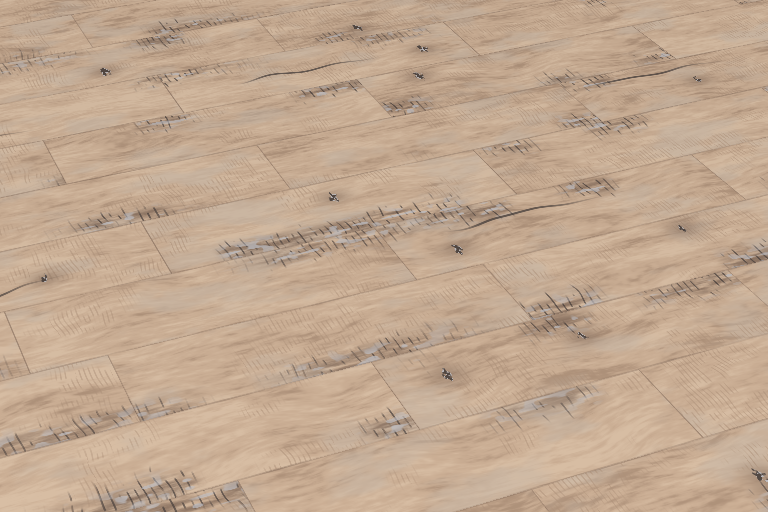
Write a WebGL 1 fragment shader that draws this texture.

```glsl
precision highp float;
// Pale oak plank floor in perspective, with saw marks, knots, cracks and worn streaks.
uniform vec2 u_resolution;

const float PLANK_LENGTH = 7.0; // in plank widths
const vec3 TAN = vec3(0.78, 0.67, 0.57);
const vec3 PALE = vec3(0.83, 0.73, 0.63);
const vec3 SHADE = vec3(0.67, 0.56, 0.47);
const vec3 BROWN = vec3(0.49, 0.40, 0.34);
const vec3 CHARCOAL = vec3(0.26, 0.23, 0.22);
const vec3 SILVER = vec3(0.74, 0.74, 0.76);
const vec3 BLEACH = vec3(0.76, 0.70, 0.64);

float hash(vec2 p) {
  vec3 q = fract(p.xyx * 0.1031);
  q += dot(q, q.yzx + 33.33);
  return fract((q.x + q.y) * q.z);
}

float noise(vec2 p) {
  vec2 i = floor(p), f = fract(p);
  f = f * f * (3.0 - 2.0 * f);
  return mix(mix(hash(i), hash(i + vec2(1.0, 0.0)), f.x),
             mix(hash(i + vec2(0.0, 1.0)), hash(i + 1.0), f.x), f.y);
}

float fbm(vec2 p) {
  float sum = 0.0, gain = 0.53;
  for (int i = 0; i < 4; i++) {
    sum += gain * noise(p);
    p = p * 2.03 + 17.3;
    gain *= 0.5;
  }
  return sum;
}

float stroke(float d, float halfWidth, float soft) {
  return 1.0 - smoothstep(halfWidth, halfWidth + soft, d);
}

// Screen to floor: x counts plank lengths, y counts plank rows.
vec2 floorPoint(vec2 p, float depth) {
  float u = (p.x + 0.9) / depth;
  float v = (p.y - 0.27 * p.x) / depth;
  return vec2(u / 0.397, (v - 0.043) / 0.0685);
}

vec3 woodGrain(vec2 q, vec2 offset, float seed) {
  float y = q.y + 0.22 * (noise(q * vec2(0.7, 2.0) + offset) - 0.5);
  float broad = fbm(vec2(q.x * 0.6, y * 4.0) + offset);
  float fine = fbm(vec2(q.x * 2.5, y * 24.0) + offset);
  float pores = noise(vec2(q.x * 9.0, y * 46.0) + offset);
  float tone = 0.53 + 0.7 * (broad - 0.5) + 0.55 * (fine - 0.5)
             + 0.16 * (pores - 0.5) + 0.14 * (seed - 0.5);
  vec3 color = mix(SHADE, TAN, smoothstep(0.15, 0.5, tone));
  color = mix(color, PALE, smoothstep(0.46, 0.8, tone));
  float wash = smoothstep(0.5, 0.75, fbm(q * vec2(0.9, 3.0) + offset + 40.0));
  return mix(color, BLEACH, 0.5 * wash);
}

// Brown stain along one edge, crossed by broken saw marks.
vec3 sawMarks(vec3 color, vec2 q, vec2 offset, float side, float soft) {
  float center = mix(0.1, 0.88, step(0.5, side));
  float away = q.y - center + 0.14 * (noise(q * vec2(1.2, 3.0) + offset) - 0.5);
  float run = smoothstep(0.46, 0.78, noise(vec2(q.x * 0.8, 3.5) + offset));
  float band = run * exp(-away * away / 0.022);
  float fiber = fbm(q * vec2(2.5, 20.0) + offset);
  color = mix(color, BROWN, band * smoothstep(0.2, 0.8, fiber) * 0.85);
  float cell = q.x * 7.5 + 0.8 * (noise(q * vec2(1.5, 4.0) + offset) - 0.5);
  float id = floor(cell);
  float reach = 0.06 + 0.26 * hash(vec2(id, 5.0) + floor(offset));
  float broken = smoothstep(0.3, 0.6, noise(vec2(id * 3.1, q.y * 13.0) + offset));
  float tick = stroke(abs(fract(cell) - 0.5) / 7.5, 0.007, soft);
  tick *= broken * (1.0 - smoothstep(reach * 0.6, reach, abs(away)));
  color = mix(color, CHARCOAL, tick * run * 0.68);
  float scratch = stroke(abs(fract(cell * 1.7) - 0.5) / 12.75, 0.005, soft);
  float worn = smoothstep(0.55, 0.75, noise(q * vec2(1.1, 3.0) + offset + 70.0));
  color = mix(color, SHADE, scratch * worn * broken * 0.5);
  float chips = smoothstep(0.64, 0.78, noise(q * vec2(5.0, 21.0) + offset));
  return mix(color, SILVER, chips * band * 0.75);
}

vec3 crack(vec3 color, vec2 q, vec2 id, float soft) {
  float y = 0.2 + 0.6 * hash(id + 31.0) + 0.16 * (noise(vec2(q.x * 1.3, 2.0) + id * 9.0) - 0.5);
  float start = 3.0 * hash(id + 37.0);
  float taper = smoothstep(start, start + 1.0, q.x) * (1.0 - smoothstep(start + 2.0, start + 3.8, q.x));
  float gap = stroke(abs(q.y - y), 0.009 * taper, soft);
  return mix(color, CHARCOAL, gap * taper * 0.75 * step(0.68, hash(id + 41.0)));
}

vec3 knot(vec3 color, vec2 q, vec2 key, float soft) {
  vec2 center = vec2(0.5 + 6.0 * hash(key), 0.15 + 0.7 * hash(key + 13.0));
  vec2 d = q - center;
  float present = step(0.68, hash(key + 23.0));
  float radius = 0.045 + 0.04 * hash(key + 29.0);
  float rough = length(d) + 0.11 * (noise(d * 24.0 + key) - 0.5);
  float core = 1.0 - smoothstep(radius - soft, radius + soft, rough);
  float halo = exp(-dot(d * vec2(2.8, 7.0), d * vec2(2.8, 7.0)));
  color = mix(color, BROWN, halo * present * 0.45);
  vec3 heart = mix(CHARCOAL, SILVER, smoothstep(0.52, 0.7, noise(d * 38.0 + key)));
  return mix(color, heart, core * present * 0.85);
}

void main() {
  vec2 p = gl_FragCoord.xy / u_resolution.y;
  float depth = 2.55 - p.y;
  float soft = 1.0 / (u_resolution.y * depth * 0.063);

  // Staggered plank layout
  vec2 f = floorPoint(p, depth);
  float row = floor(f.y);
  float along = f.x - 0.247 - 0.433 * row + 0.62 * step(0.5, row);
  vec2 id = vec2(floor(along), row) + 50.0;
  vec2 q = vec2(fract(along) * PLANK_LENGTH, fract(f.y));
  float seed = hash(id);
  vec2 offset = id * vec2(13.7, 7.3);

  // Wood and its wear
  vec3 color = woodGrain(q, offset, seed);
  color = sawMarks(color, q, offset, hash(id + 7.0), soft);
  color = crack(color, q, id, soft);
  for (int i = 0; i < 2; i++) {
    color = knot(color, q, id + float(i) * 61.0, soft);
  }

  // Joints and soft light
  float side = stroke(min(q.y, 1.0 - q.y), 0.004, soft);
  float end = stroke(min(q.x, PLANK_LENGTH - q.x), 0.004, soft);
  float faint = 0.1 + 0.35 * noise(vec2(q.x * 1.5, row * 5.0));
  color = mix(color, BROWN, max(side * faint, end * (0.25 + 0.4 * seed)));
  color *= mix(1.02, 0.98, p.y);
  gl_FragColor = vec4(color, 1.0);
}
```
